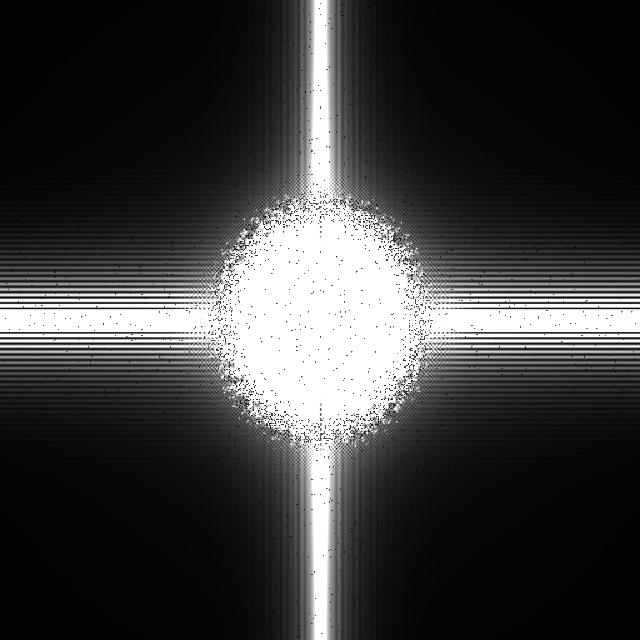
Write a WebGL 2 fragment shader that draws this background.

```glsl
#version 300 es
precision highp float;
// Draws a speckled white disc crossed by bright diffraction beams on black.
uniform vec2 u_resolution;
out vec4 fragColor;

const float TAU = 6.2831853;
const float GRAIN = 512.0;
const vec2 CENTRE = vec2(0.501, 0.499);
const vec2 DISC_RADII = vec2(0.163, 0.186);

float hash(vec2 p) {
  p = fract(p * vec2(0.1031, 0.1137));
  p += dot(p, p.yx + 33.33);
  return fract((p.x + p.y) * p.x * 47.3);
}

// Distance to the nearest jittered cell point.
float cellular(vec2 p) {
  vec2 cell = floor(p);
  float nearest = 2.0;
  for (int y = -1; y <= 1; y++) {
    for (int x = -1; x <= 1; x++) {
      vec2 c = cell + vec2(x, y);
      vec2 point = c + vec2(hash(c), hash(c + 71.0));
      nearest = min(nearest, length(p - point));
    }
  }
  return nearest;
}

// Round one-cell specks, present with the given density.
float specks(vec2 p, float density) {
  vec2 g = p * GRAIN + 0.5;
  float dotMask = 1.0 - smoothstep(0.45, 0.7, length(fract(g) - 0.5));
  return dotMask * step(hash(floor(g) + 19.0), density);
}

// Light falling off across a beam, reaching full white at its core.
float beam(float offset, float core, float reach) {
  float falloff = offset / reach;
  return core / max(offset, core * 0.5) * exp(-falloff * falloff);
}

float horizontalBeam(vec2 p, float radius) {
  float y = abs(p.y);
  float light = beam(y, 0.022, mix(0.16, 0.135, smoothstep(0.2, 0.5, abs(p.x))));
  float fringe = -cos(TAU * (y - 0.019) / 0.0085);
  float contrast = mix(0.95, 0.4, smoothstep(0.02, 0.16, y));
  // Fringes break into dots where they meet the disc.
  float dotted = 0.5 + 0.5 * sin(p.x * TAU * 150.0);
  contrast *= 1.0 - dotted * (1.0 - smoothstep(0.17, 0.24, radius));
  float core = 1.0 - smoothstep(0.0165, 0.0185, y);
  return max(core, light * (1.0 + contrast * fringe));
}

float verticalBeam(vec2 p) {
  float x = abs(p.x);
  float nearDisc = 1.0 - smoothstep(0.16, 0.5, abs(p.y));
  float light = beam(x, mix(0.0085, 0.012, nearDisc), mix(0.095, 0.12, nearDisc));
  float lines = sin(x * TAU * 110.0) + 0.7 * sin(x * TAU * 73.0 + 1.0);
  return light * (1.0 + 0.16 * lines * smoothstep(0.01, 0.025, x));
}

// Soft halo beyond the rim and a faint wide haze.
float glow(float radius, float rim) {
  return 0.26 * exp(-max(rim - 1.0, 0.0) * 3.8) + 0.075 * exp(-radius * 3.0);
}

// Fine woven interference near the rim.
float weave(vec2 p) {
  float rows = sin(p.y * TAU * 170.0 + 2.0 * sin(p.x * 60.0));
  float columns = sin(p.x * TAU * 185.0 + 2.0 * sin(p.y * 50.0));
  return rows * columns;
}

void main() {
  vec2 uv = gl_FragCoord.xy / u_resolution;
  vec2 p = uv - CENTRE;
  float radius = length(p);
  float rim = length(p / DISC_RADII);
  // Half-turn symmetry for all irregular detail.
  vec2 q = p.x < 0.0 ? -p : p;

  float light = horizontalBeam(p, radius) + verticalBeam(p) + glow(radius, rim);
  float rimBand = smoothstep(0.82, 1.0, rim) * (1.0 - smoothstep(1.05, 1.4, rim));
  light *= 1.0 + 0.5 * rimBand * weave(q);

  // Ragged white disc, broken by cellular patches and grain.
  float patches = cellular(q * 75.0) - 0.45;
  float fine = cellular(q * 190.0) - 0.45;
  float edge = rim + 0.22 * patches + 0.16 * fine + 0.05 * weave(q);
  float disc = 1.0 - smoothstep(0.93, 1.05, edge);
  float density = 0.002 * smoothstep(0.4, 0.6, rim) + 0.3 * pow(smoothstep(0.65, 1.05, rim), 2.0);
  disc *= 1.0 - 0.8 * specks(q, density);
  light = mix(light, 1.0, disc);
  // Dark grain must also cut the bright light around the rim.
  light = min(light, 1.0) * (1.0 - 0.7 * specks(q, density * (1.0 - smoothstep(0.95, 1.12, rim))));

  // Dotted seam along the vertical axis at both poles.
  float seam = (1.0 - smoothstep(0.0008, 0.002, abs(p.x))) * step(0.5, fract(abs(p.y) * 128.0));
  seam *= smoothstep(0.12, 0.14, abs(p.y)) * (1.0 - smoothstep(0.18, 0.22, abs(p.y)));
  light *= 1.0 - 0.6 * seam;

  fragColor = vec4(vec3(clamp(light, 0.0, 1.0)), 1.0);
}
```
